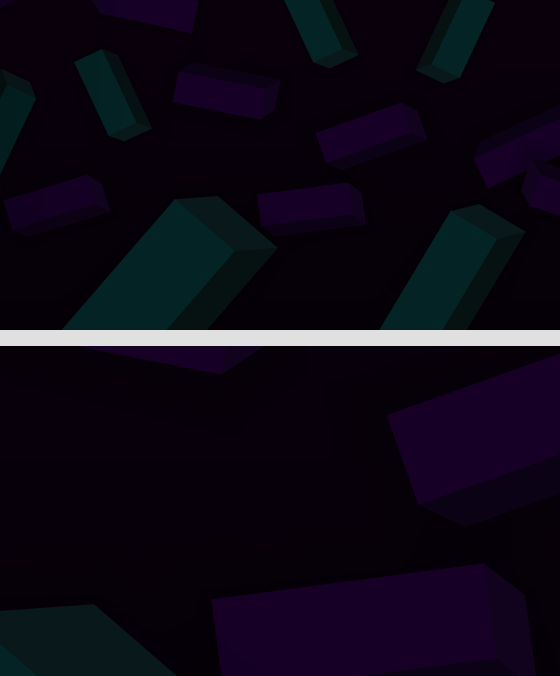
Top: the whole. Bottom: its middle third, enlarged.
Write a WebGL 1 fragment shader that draws this background.

```glsl
precision highp float;
// Dark backdrop of scattered, tilted teal and violet blocks with shaded sides.
uniform vec2 u_resolution;

#define SMALL_COUNT 12
#define BLOCK_COUNT 14
#define SMALL_SIZE vec2(0.138, 0.048)
#define DEPTH_RATIO 0.77
#define JITTER 0.02
#define SHADOW_REACH 0.07
#define SHADOW_DEPTH 0.22
#define TEAL vec3(0.016, 0.137, 0.141)
#define TEAL_SIDE vec3(0.030, 0.078, 0.084)
#define VIOLET vec3(0.085, 0.000, 0.150)
#define VIOLET_SIDE vec3(0.055, 0.010, 0.098)

const float HALF_PI = 1.5707963;

float hash(float n) {
  return fract(sin(n * 12.9898 + 4.137) * 43758.5453);
}

float boxDistance(vec2 p, vec2 halfSize) {
  vec2 d = abs(p) - halfSize;
  return max(d.x, d.y);
}

// Outline swept by a box moving along the depth vector.
float sweptBoxDistance(vec2 p, vec2 halfSize, vec2 depth) {
  float box = boxDistance(p - 0.5 * depth, halfSize + 0.5 * abs(depth));
  float across = abs(p.x * depth.y - p.y * depth.x);
  float limit = dot(halfSize, abs(depth.yx));
  return max(box, (across - limit) / length(depth));
}

// Three loose rows: a falling top row, a wavy middle row, a sparse low row.
vec2 smallCenter(float i) {
  vec2 c;
  if (i < 4.0) {
    c = vec2(0.47 * i, 1.02 - 0.045 * i);
  } else if (i < 9.0) {
    float k = i - 4.0;
    c = vec2(0.02 + k * (0.27 + 0.03 * k), 0.64 + 0.1 * sin(1.3 * k - 0.3));
  } else {
    c = vec2(0.14 + 0.8 * (i - 9.0), 0.37);
  }
  return c + JITTER * (2.0 * vec2(hash(i + 31.0), hash(i + 57.0)) - 1.0);
}

void drawBlock(inout vec3 color, vec2 p, vec2 halfSize, vec2 depth,
               vec3 front, vec3 side, float pixel) {
  float outline = sweptBoxDistance(p, halfSize, depth);
  float face = boxDistance(p, halfSize);

  // The edge leaving the front corner separates the end from the long side.
  vec2 corner = p * sign(depth) - halfSize;
  vec2 reach = abs(depth);
  float split = (corner.x * reach.y - corner.y * reach.x) / length(reach);
  float isEnd = smoothstep(-pixel, pixel, split);
  vec3 sideColor = side * mix(0.84, 1.2, isEnd);

  color *= 1.0 - SHADOW_DEPTH * (1.0 - smoothstep(0.0, SHADOW_REACH, outline));
  color = mix(color, sideColor, 1.0 - smoothstep(-pixel, pixel, outline));
  color = mix(color, front, 1.0 - smoothstep(-pixel, pixel, face));
}

void main() {
  vec2 uv = gl_FragCoord.xy / u_resolution.y;
  float pixel = 0.7 / u_resolution.y;
  vec3 color = mix(vec3(0.020, 0.0, 0.028), vec3(0.037, 0.0, 0.048), uv.y);
  float dim = mix(0.84, 1.0, smoothstep(0.0, 0.45, uv.x));

  for (int n = 0; n < BLOCK_COUNT; n++) {
    float i = float(n);
    bool large = n >= SMALL_COUNT;
    bool teal = large || (n >= 2 && n <= 5);
    vec2 halfSize = SMALL_SIZE * (0.93 + 0.14 * hash(i + 11.0));
    vec2 turn = sign(vec2(hash(i + 3.0), hash(i + 7.0)) - 0.5);
    float angle = 1.1 * (hash(i + 19.0) - 0.4);
    vec2 center = smallCenter(i);

    if (large) {
      // Near blocks rise from below the lower edge.
      float k = i - float(SMALL_COUNT);
      angle = mix(0.857, 1.03, k);
      halfSize = vec2(0.42, mix(0.12, 0.082, k));
      center = vec2(mix(0.621, 1.436, k), 0.318)
             - halfSize.x * vec2(cos(angle), sin(angle));
      turn = vec2(1.0, -1.0);
    } else if (teal) {
      angle = 1.6 * sin((i - 2.5) * HALF_PI);
      halfSize.x *= 0.92;
    }

    float c = cos(angle);
    float s = sin(angle);
    vec2 d = uv - center;
    vec2 local = vec2(c * d.x + s * d.y, c * d.y - s * d.x);
    vec3 front = teal ? TEAL : VIOLET;
    vec3 side = teal ? TEAL_SIDE : VIOLET_SIDE;
    float light = large ? 1.0 : dim;
    drawBlock(color, local, halfSize, DEPTH_RATIO * halfSize.y * turn,
              front * light, side * light, pixel);
  }

  gl_FragColor = vec4(color, 1.0);
}
```
